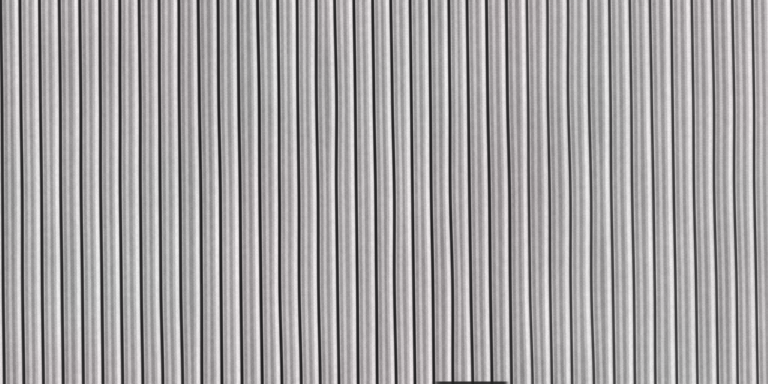
Reproduce this texture procedurally as a WebGL 2 fragment shader.

```glsl
#version 300 es
precision highp float;
// Grey ribbed metal sheet: upright ridges parted by thin dark grooves.
uniform vec2 u_resolution;
out vec4 fragColor;

float hash(vec2 p) {
  return fract(sin(dot(p, vec2(127.1, 311.7))) * 43758.5453);
}

float valueNoise(vec2 p) {
  vec2 cell = floor(p), t = fract(p);
  t = t * t * (3.0 - 2.0 * t);
  return mix(mix(hash(cell), hash(cell + vec2(1, 0)), t.x),
             mix(hash(cell + vec2(0, 1)), hash(cell + vec2(1, 1)), t.x), t.y);
}

// Soft stripe of the given half width, never sharper than a pixel
float stripe(float x, float center, float halfWidth, float pixel) {
  float soft = max(halfWidth, 0.5 * pixel);
  return 1.0 - smoothstep(0.35 * halfWidth, halfWidth + soft, abs(x - center));
}

void main() {
  vec2 uv = gl_FragCoord.xy / u_resolution;
  float pixel = 39.0 / u_resolution.x;

  // Ridges lean slightly and crowd together toward the middle
  float x = uv.x + (uv.y - 0.5) * (0.004 + 0.004 * uv.x);
  float ridge = 38.76 * (x - 0.0026);
  ridge += 0.4 * smoothstep(0.34, 0.66, x) * (1.0 - smoothstep(0.66, 0.98, x));
  ridge += 0.08 * (valueNoise(vec2(floor(ridge + 0.5) * 0.7, uv.y * 4.0)) - 0.5);
  float id = floor(ridge), f = fract(ridge);
  float rightSide = smoothstep(0.655, 0.69, uv.x);

  // Rounded ridge with two shallow flutes and a bright edge
  float tone = 0.725 + 0.04 * (hash(vec2(id, 3.0)) - 0.5);
  tone -= 0.13 * stripe(f, 0.2, 0.06, pixel);
  tone -= 0.14 * stripe(f, 0.52, 0.07, pixel);
  tone += 0.04 * stripe(f, 0.36, 0.05, pixel);
  float shine = 0.85 + 0.3 * valueNoise(vec2(id * 3.1, uv.y * 5.0));
  tone = mix(tone, 0.91, shine * 0.9 * stripe(f, 0.81, 0.07, pixel));

  // Broad tarnish and fine grain
  tone += 0.035 * (valueNoise(uv * vec2(14.0, 6.0)) - 0.5);
  tone += 0.035 * (valueNoise(uv * vec2(256.0, 90.0)) - 0.5);
  tone += 0.03 * (hash(floor(uv * vec2(512.0, 256.0))) - 0.5);
  float warmth = 0.014 * valueNoise(uv * vec2(9.0, 4.0) + 7.0);
  vec3 color = vec3(tone) + vec3(warmth, -0.5 * warmth, 0.0);

  // Dark grooves, thinner and paler on the right
  float groove = stripe(min(f, 1.0 - f), 0.0, mix(0.06, 0.05, rightSide), pixel);
  groove *= mix(1.0, 0.82, rightSide) * (0.92 + 0.08 * hash(vec2(id, 9.0)));
  color = mix(color, vec3(0.13, 0.125, 0.13), groove);

  // Short dark gap along the lower edge
  float gap = smoothstep(0.56, 0.575, uv.x) * (1.0 - smoothstep(0.655, 0.665, uv.x));
  gap *= 1.0 - smoothstep(0.004, 0.009, uv.y);
  color = mix(color, vec3(0.14), 0.9 * gap);

  fragColor = vec4(color, 1.0);
}
```
